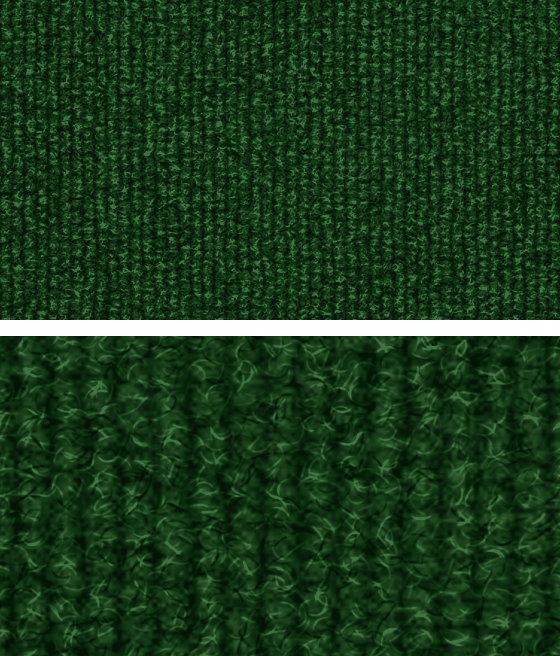
Top: the whole. Bottom: its middle third, enlarged.
This texture is drawn by a WebGL 2 fragment shader. Its source:

```glsl
#version 300 es
precision highp float;
// Ribbed green carpet: vertical ribs of small looped tufts with frizzy fibres.
// Each rib is a column of jittered domes; short curved fibres are scattered over
// them, and the summed tone is looked up in a ramp from deep to pale green.

uniform vec2 u_resolution;
out vec4 fragColor;

const float RIBS = 47.0;            // ribs across the canvas
const float TUFT_HEIGHT = 0.68;     // tuft pitch, in rib widths
const vec2 TUFT_RADIUS = vec2(0.55, 0.51);
const vec2 TUFT_JITTER = vec2(0.18, 0.26);
const float TUFT_VARIATION = 0.15;
const float RIB_WOBBLE = 0.28;
const int FIBRES = 11;              // fibres per tuft
const float FIBRE_WIDTH = 0.035;
const float FIBRE_LENGTH = 0.32;    // half length
const float FIBRE_CURL = 4.0;
const float FIBRE_SWING = 2.3;      // spread of angles about the lean
const float FIBRE_LEAN = 0.2;
const float FIBRE_DARK = -2.0;
const float FIBRE_LIGHT = 2.8;
const float BASE_TONE = 0.50;
const float DOME_TONE = 2.4;
const float GRAIN_SCALE = 376.0;    // grains across the canvas
const float GRAIN_TONE = 2.7;
const float MOTTLE_TONE = 0.35;

const vec3 GREENS[6] = vec3[6](
  vec3(0.01, 0.08, 0.02), vec3(0.03, 0.14, 0.04), vec3(0.06, 0.20, 0.07),
  vec3(0.11, 0.26, 0.11), vec3(0.16, 0.34, 0.17), vec3(0.25, 0.45, 0.26));

float hash(vec2 p) {
  return fract(sin(dot(p, vec2(127.1, 311.7))) * 43758.5453);
}

vec2 hash2(vec2 p) {
  return vec2(hash(p), hash(p + vec2(37.3, 17.9)));
}

float valueNoise(vec2 p) {
  vec2 cell = floor(p), f = fract(p);
  f = f * f * (3.0 - 2.0 * f);
  return mix(mix(hash(cell), hash(cell + vec2(1, 0)), f.x),
             mix(hash(cell + vec2(0, 1)), hash(cell + vec2(1, 1)), f.x), f.y);
}

// Coverage of one bent fibre, rounded across and tapered at the ends
float fibre(vec2 p, float angle, float curl, float pixel) {
  float c = cos(angle), s = sin(angle);
  vec2 q = vec2(c * p.x + s * p.y, c * p.y - s * p.x);
  float across = abs(q.y - curl * (q.x * q.x - 0.03));
  float body = 1.0 - smoothstep(0.0, FIBRE_WIDTH + pixel, across);
  return body * (1.0 - smoothstep(0.6 * FIBRE_LENGTH, FIBRE_LENGTH, abs(q.x)));
}

// Height of the nearest tuft (x) and summed light and dark fibres (y)
vec2 tufts(vec2 p, float pixel) {
  float dome = 0.0, fuzz = 0.0;
  for (int i = -1; i <= 1; i++) {
    float rib = floor(p.x) + float(i);
    float along = p.y / TUFT_HEIGHT + hash(vec2(rib, 91.0));
    for (int j = -1; j <= 1; j++) {
      vec2 id = vec2(rib, floor(along) + float(j));
      vec2 local = vec2(p.x - rib - 0.5, (along - id.y - 0.5) * TUFT_HEIGHT);
      vec2 r = (local - (hash2(id + 5.3) - 0.5) * TUFT_JITTER) / TUFT_RADIUS;
      float top = 1.0 + TUFT_VARIATION * (hash(id + 71.9) - 0.5);
      dome = max(dome, top - dot(r, r));
      for (int k = 0; k < FIBRES; k++) {
        vec2 seed = id + float(k) * vec2(13.7, 7.1) + 0.37;
        vec2 centre = (hash2(seed) - 0.5) * vec2(0.85, 0.9 * TUFT_HEIGHT);
        vec2 shape = hash2(seed + 61.7) - 0.5;
        float weight = mix(FIBRE_DARK, FIBRE_LIGHT, hash(seed + 23.1));
        fuzz += weight * fibre(local - centre, FIBRE_LEAN + shape.x * FIBRE_SWING,
                               shape.y * FIBRE_CURL, pixel);
      }
    }
  }
  return vec2(dome, fuzz);
}

// Piecewise blend along the ramp of greens
vec3 greenRamp(float tone) {
  float t = clamp(tone, 0.0, 4.999);
  int i = int(t);
  return mix(GREENS[i], GREENS[i + 1], fract(t));
}

void main() {
  float pixel = RIBS / u_resolution.x;
  vec2 p = gl_FragCoord.xy * pixel;

  // Slight wander of the ribs
  vec2 bent = p;
  bent.x += RIB_WOBBLE * (valueNoise(p * vec2(0.6, 0.8) + 40.0) - 0.5);
  vec2 pile = tufts(bent, pixel);

  // Tuft shading, fibres, fine grain and broad wear
  float tone = BASE_TONE + DOME_TONE * pile.x;
  tone += pile.y * (0.45 + 0.60 * pile.x);
  tone += GRAIN_TONE * (valueNoise(p / RIBS * GRAIN_SCALE + 11.0) - 0.5);
  tone += MOTTLE_TONE * (valueNoise(p * 0.22 + 3.0) - 0.5);

  fragColor = vec4(greenRamp(tone), 1.0);
}
```
